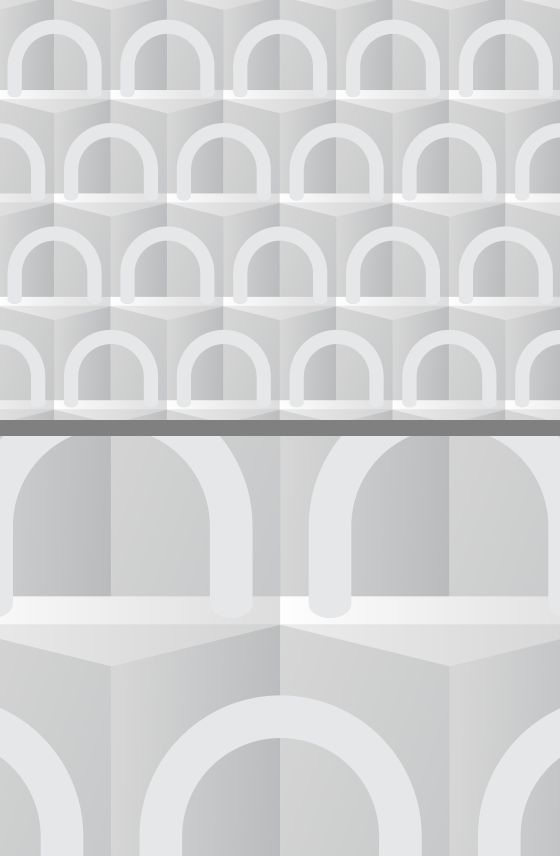
Top: the whole. Bottom: its middle third, enlarged.
Give the GLSL for this pattern, as a Shadertoy shader.

```glsl
// Pale grey arches standing on shelves, in rows offset by half a tile.
// Each tile layers two folded wall panels, the wedge under the shelf above,
// its own lit shelf edge, and an arch with rounded feet. Unit: one tile width.

const float ROW_HEIGHT = 0.9166;

// Coverage of the region d < 0, with an edge about one pixel wide.
float cover(float d, float px) {
    return clamp(0.5 - d / px, 0.0, 1.0);
}

// Repeating 0..1 ramp whose drop is softened over one pixel.
float softRamp(float x, float px) {
    float f = fract(x);
    return f * clamp((1.0 - f) / px, 0.0, 1.0);
}

// Neutral light greys turn slightly cool as they darken.
vec3 coolGrey(float v) {
    return vec3(v) + vec3(-0.006, 0.0, 0.006) * smoothstep(0.86, 0.74, v);
}

float undersideShade(float u) {
    return mix(0.925, 0.825, u);
}

// Two panels meeting at x = 0: a steep shadow left, a diagonal fade right.
vec3 wallColor(vec2 p, float px) {
    float across = softRamp(2.0 * p.x, 2.0 * px);
    float left = mix(0.84, 0.735, clamp(across + 0.1 * (p.y - 0.5), 0.0, 1.0));
    float right = mix(0.84, 0.78, clamp(0.6 * across + 0.45 * p.y, 0.0, 1.0));
    return coolGrey(mix(right, left, cover(p.x, px)));
}

// Half ring on straight legs; each leg ends in a flattened half ellipse.
float archDistance(vec2 p) {
    p -= vec2(0.0, 0.6257);
    float center = p.y < 0.0 ? length(p) : abs(p.x);
    vec2 fromLeg = vec2(center - 0.354, max(p.y - 0.229, 0.0) * 1.5);
    return length(fromLeg) - 0.063;
}

void mainImage(out vec4 fragColor, in vec2 fragCoord) {
    float px = 3.7233 / iResolution.y;

    // Staggered tile: x is centered on the arch, y runs down from the row top.
    vec2 p = vec2(fragCoord.x, iResolution.y - fragCoord.y) * px;
    p.y += 0.0343;
    float row = floor(p.y / ROW_HEIGHT);
    p.x -= 0.484 + 0.5 * mod(row, 2.0);
    vec2 tile = vec2(fract(p.x + 0.5) - 0.5, p.y - row * ROW_HEIGHT);

    vec3 color = wallColor(tile, px);

    // Wedge below the shelf above, deepest at the tile sides.
    float wedge = tile.y - 0.2456 * abs(tile.x);
    color = mix(color, coolGrey(undersideShade(softRamp(tile.x, px))), cover(wedge, px));

    // Shelf edge, bright at its left end, blending into its own underside.
    float along = softRamp(tile.x + 0.5, px);
    float shelf = mix(0.995, 0.865, along);
    shelf = mix(undersideShade(along), shelf, cover(tile.y - ROW_HEIGHT + 0.5 * px, px));
    color = mix(color, coolGrey(shelf), cover(0.8326 - tile.y, px));

    color = mix(color, vec3(0.902, 0.906, 0.914), cover(archDistance(tile), px));
    fragColor = vec4(color, 1.0);
}
```
